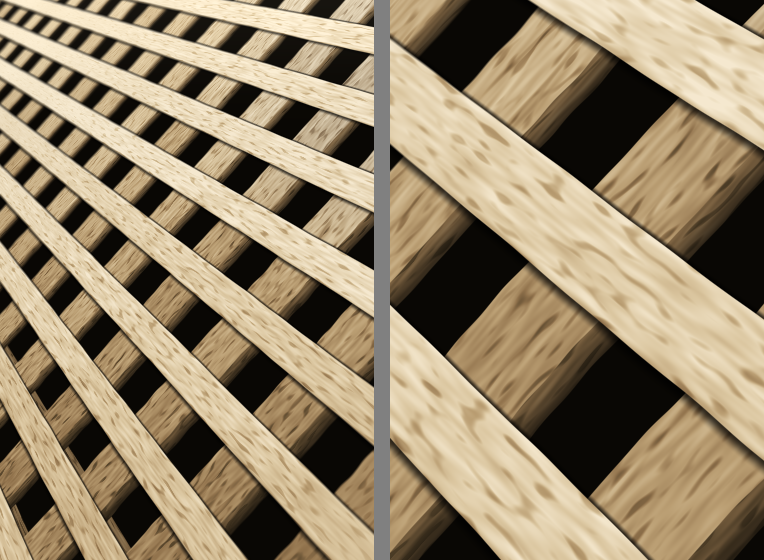
Left: the whole. Right: its middle third, enlarged.
This texture is drawn by a Shadertoy shader. Its source:

```glsl
const vec2 VANISH = vec2(-0.456, 1.156);   // where the slats converge
const vec2 TILT = vec2(0.126, 0.114);      // depth gradient of the plane
const float SLAT_SLOPE = 0.8;              // direction of slat number zero
const float BATTEN_DENSITY = 1.566;
const float SLAT_HALF = 0.212;             // half widths in lattice cells
const float BATTEN_HALF = 0.24;
const float BATTEN_SIDE = 0.13;
const float FOCUS_DEPTH = 0.19;
const float FOCUS_RANGE = 0.03;
const float BLUR_RATE = 0.045;
const float EDGE_WOBBLE = 0.012;
const vec3 HOLE = vec3(0.035, 0.027, 0.014);
const vec3 WOOD[5] = vec3[5](
    vec3(0.34, 0.27, 0.17), vec3(0.57, 0.45, 0.30), vec3(0.73, 0.62, 0.45),
    vec3(0.86, 0.78, 0.63), vec3(0.96, 0.91, 0.81));

vec2 hash2(vec2 p) {
    p = vec2(dot(p, vec2(127.1, 311.7)), dot(p, vec2(269.5, 183.3)));
    return fract(sin(p) * 43758.5) * 2.0 - 1.0;
}

float gradientNoise(vec2 p) {
    vec2 i = floor(p), f = p - i;
    vec2 s = f * f * f * (f * (f * 6.0 - 15.0) + 10.0);
    vec2 e = vec2(0.0, 1.0);
    float low = mix(dot(hash2(i), f), dot(hash2(i + e.yx), f - e.yx), s.x);
    float high = mix(dot(hash2(i + e), f - e), dot(hash2(i + e.yy), f - e.yy), s.x);
    return mix(low, high, s.y);
}

// Fibres run along x; fine dark pores lie over broad streaks
float grain(vec2 p) {
    p.y += 0.03 * gradientNoise(p * vec2(1.3, 2.0));
    float streak = gradientNoise(p * vec2(1.5, 11.0));
    float fibre = gradientNoise(p * vec2(4.0, 30.0));
    float pore = smoothstep(0.08, 0.4, gradientNoise(p * vec2(6.0, 24.0) + 19.0));
    return 0.6 * streak + 1.0 * fibre - 1.1 * pore;
}

vec3 woodTone(float v) {
    v = clamp(v, 0.0, 3.999);
    int i = int(v);
    return mix(WOOD[i], WOOD[i + 1], fract(v));
}

float cover(float d, float soft) {
    return 1.0 - smoothstep(-soft, soft, d);
}

float slopeOf(float v) {
    return length(vec2(dFdx(v), dFdy(v))) * iResolution.y;
}

void mainImage(out vec4 fragColor, in vec2 fragCoord) {
    vec2 uv = fragCoord / iResolution.y;

    // Perspective lattice: n counts slats, u counts battens
    vec2 q = vec2(uv.x - VANISH.x, VANISH.y - uv.y);
    float depth = dot(q, TILT);
    float n = (q.y - SLAT_SLOPE * q.x) / depth;
    float u = BATTEN_DENSITY / depth;

    // Depth of field
    float blur = BLUR_RATE * max(abs(depth - FOCUS_DEPTH) - FOCUS_RANGE, 0.0);
    float sharp = 1.0 - 0.9 * smoothstep(0.0, 0.0035, blur);
    float reach = 0.8 / iResolution.y + blur;
    float softN = slopeOf(n) * reach;
    float softU = slopeOf(u) * reach;

    // Offsets from the nearest slat and batten, with worn edges
    float slatId = round(n), battenId = round(u);
    float t = n - slatId + EDGE_WOBBLE * gradientNoise(vec2(u * 2.5, slatId * 7.3));
    float s = u - battenId + 2.0 * EDGE_WOBBLE * gradientNoise(vec2(n * 4.0, battenId * 5.7));
    float cell = floor(n);
    float light = smoothstep(-0.05, 1.05, uv.y + 0.12 * (uv.x - 0.33));

    // Dark holes, with the inner flank of the nearest slats showing
    vec3 color = HOLE;
    float flankWidth = 0.1 * smoothstep(1.4, 3.0, n);
    float flank = cover(-SLAT_HALF - flankWidth - t, softN) * step(t, 0.0);
    flank *= smoothstep(0.0, 0.05, flankWidth);
    color = mix(color, woodTone(1.2 + grain(vec2(u, n * 1.5))), 0.8 * flank);

    // Batten sides, falling into shadow
    float drop = -s - BATTEN_HALF;
    float side = cover(drop - BATTEN_SIDE, softU) * step(s, 0.0);
    float fade = 1.0 - smoothstep(0.0, BATTEN_SIDE * 1.2, drop);
    vec3 sideColor = woodTone(0.3 + 1.1 * light + sharp * grain(vec2(n, u * 1.3 + 31.0)));
    color = mix(color, mix(HOLE, sideColor, 0.25 + 0.6 * fade), side);

    // Batten tops, each block with its own tone and cracks
    vec2 blockSeed = hash2(vec2(cell, battenId));
    vec2 blockGrain = vec2(n, u) + blockSeed * 9.0;
    float crack = smoothstep(0.22, 0.4, gradientNoise(blockGrain * vec2(2.0, 13.0)));
    float blockTone = 1.35 + 1.45 * light + 0.3 * blockSeed.x;
    blockTone += sharp * (1.1 * grain(blockGrain) - 0.7 * crack);
    vec3 blockColor = woodTone(blockTone);
    float silver = smoothstep(0.45, 0.8, uv.y) * smoothstep(0.3, 0.65, uv.x);
    blockColor = mix(blockColor, vec3(dot(blockColor, vec3(0.35))), 0.3 * silver);
    color = mix(color, blockColor, cover(abs(s) - BATTEN_HALF, softU));

    // Contact shadow beside the slats
    float gap = abs(t) - SLAT_HALF;
    float shadowWidth = t > 0.0 ? 0.05 : 0.022;
    color *= 1.0 - 0.75 * (1.0 - smoothstep(0.0, shadowWidth + softN, gap));

    // Slats with long grain, a lit upper rim and a worn lower rim
    float slatTone = 2.65 + 1.25 * light + 0.2 * hash2(vec2(slatId, 4.0)).x;
    slatTone += 0.3 * gradientNoise(vec2(u * 0.6, slatId * 3.7));
    slatTone += sharp * 1.15 * grain(vec2(u, n + slatId * 3.1));
    slatTone += 0.35 * smoothstep(-0.16, -0.2, t) - 0.8 * smoothstep(0.18, 0.212, t);
    color = mix(color, woodTone(slatTone), cover(gap, softN));

    // Hazy glow toward the light
    color += 0.07 * smoothstep(0.75, 1.1, uv.y) * vec3(1.0, 0.95, 0.82);
    fragColor = vec4(clamp(color, 0.0, 1.0), 1.0);
}
```
